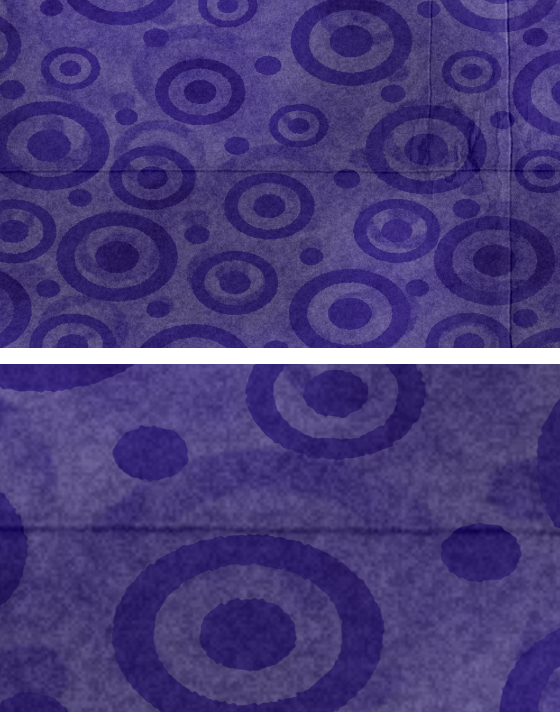
Top: the whole. Bottom: its middle third, enlarged.
Write a WebGL 2 fragment shader that draws this pattern.

```glsl
#version 300 es
precision highp float;
// Worn violet paper printed with scattered oval targets and dots, with folds.
#define CELL 0.342       // lattice spacing, in canvas heights
#define SQUASH 1.36      // width to height ratio of the ovals
#define TILT 0.33        // lattice rotation, in radians
#define HOLE 0.70        // inner edge of a ring, relative to its radius
#define BULLSEYE 0.36    // central dot, relative to the ring radius
#define DOT 0.105        // loose dot radius, in cells
#define GHOST 0.60       // strength of the faint underprint
#define GRAIN 0.095      // strength of the paper grain
#define SHADE 0.22       // strength of the broad light and dark areas
#define FOLD_X 0.908     // main vertical fold, share of the width
#define FOLD_Y 0.51      // horizontal fold, share of the height

uniform vec2 u_resolution;
out vec4 fragColor;

const vec3 PAPER_LOW  = vec3(0.280, 0.228, 0.492);
const vec3 PAPER_HIGH = vec3(0.355, 0.315, 0.530);
const vec3 INK        = vec3(0.200, 0.140, 0.455);
const vec3 INK_DEEP   = vec3(0.155, 0.095, 0.380);

float hash(vec2 p) {
  vec3 q = fract(p.xyx * 0.1031);
  q += dot(q, q.yzx + 33.33);
  return fract((q.x + q.y) * q.z);
}

vec2 hash2(vec2 p) { return vec2(hash(p), hash(p + 57.3)); }

float noise(vec2 p) {
  vec2 i = floor(p), f = fract(p);
  f = f * f * (3.0 - 2.0 * f);
  return mix(mix(hash(i), hash(i + vec2(1, 0)), f.x),
             mix(hash(i + vec2(0, 1)), hash(i + vec2(1, 1)), f.x), f.y);
}

float fbm(vec2 p) {
  float sum = 0.0, amp = 0.5;
  for (int i = 0; i < 5; i++) {
    sum += amp * noise(p);
    p = mat2(1.6, 1.2, -1.2, 1.6) * p + 7.1;
    amp *= 0.5;
  }
  return sum;
}

float disc(float d, float r, float soft) { return 1.0 - smoothstep(r - soft, r + soft, d); }

float target(float d, float r, float soft) {
  return disc(d, r, soft) - disc(d, r * HOLE, soft) + disc(d, r * BULLSEYE, soft);
}

// Big and small targets alternate in the cells; loose dots sit at the corners.
float print(vec2 p, float soft) {
  float c = cos(TILT), s = sin(TILT);
  vec2 q = mat2(c, s, -s, c) * (p * vec2(1.0, SQUASH)) / CELL;
  vec2 base = floor(q);
  float ink = 0.0;
  soft /= CELL;
  for (int y = -1; y <= 1; y++)
  for (int x = -1; x <= 1; x++) {
    vec2 id = base + vec2(x, y);
    float odd = mod(id.x + id.y, 2.0), pick = hash(id + 11.7);
    float r = odd < 0.5 ? (pick < 0.75 ? 0.51 : 0.38) : (pick < 0.65 ? 0.25 : 0.365);
    vec2 center = id + 0.5 + (hash2(id + 3.1) - 0.5) * (0.66 - r) * 0.6;
    vec2 dotCenter = id + (hash2(id + 23.9) - 0.5) * 0.14;
    float dotSize = DOT * (0.9 + 0.2 * hash(id + 41.3));
    ink = max(ink, target(length(q - center), r, soft));
    ink = max(ink, disc(length(q - dotCenter), dotSize, soft));
  }
  return ink;
}

float line(float d, float w) { return exp(-d * d / (w * w)); }

// A raised crease: a pale ridge beside a dark one.
float crease(float d, float w) { return 0.6 * line(d + w, w) - line(d - w, w); }

void main() {
  vec2 p = gl_FragCoord.xy / u_resolution.y;
  float aspect = u_resolution.x / u_resolution.y;
  float pixel = 1.0 / u_resolution.y;

  // Paper and ink tones
  float cloud = fbm(p * 5.0 + 4.0);
  float wear = fbm(p * 11.0 + 30.0);
  float broad = smoothstep(0.2, 0.8, noise(p * 2.3 + 12.4)) - 0.5;
  float fiber = fbm(p * vec2(70.0, 90.0)) - 0.48;
  float emboss = fbm(p * 45.0) - fbm(p * 45.0 + vec2(0.2, -0.2));
  float speck = noise(p * 310.0) + 0.6 * noise(p * 170.0 + 5.0) - 0.8;
  vec3 paper = mix(PAPER_LOW, PAPER_HIGH, smoothstep(0.30, 0.62, mix(cloud, wear, 0.45)));
  vec3 inkColor = mix(INK_DEEP, INK, smoothstep(0.30, 0.52, mix(cloud, wear, 0.3)));

  // Faint underprint, then the main print with slightly rough edges
  vec2 rough = (vec2(noise(p * 250.0), noise(p * 250.0 + 9.0)) - 0.5) * 0.003;
  float ghost = print(p * 0.95 + vec2(5.13, 3.27), 0.006) * smoothstep(0.34, 0.60, wear);
  float ink = print(p + rough + vec2(2.05, 1.4), max(0.8 * pixel, 0.001));
  float worn = smoothstep(0.55, 0.95, p.x / aspect) * smoothstep(0.35, 0.7, wear);
  vec3 color = mix(paper, INK, ghost * GHOST);
  color = mix(color, inkColor, ink * (1.0 - 0.3 * worn));

  // Folds and the wrinkles around their crossing
  float wobble = (fbm(vec2(p.y * 7.0, 2.0)) - 0.5) * 0.025;
  float side = p.x - FOLD_X * aspect - wobble;
  float level = p.y - FOLD_Y - (fbm(vec2(p.x * 6.0, 8.0)) - 0.5) * 0.012;
  float shortFold = p.x - 0.767 * aspect + wobble;
  float relief = 1.7 * crease(side, 0.003) * (0.5 + noise(vec2(p.y * 9.0, 5.0)));
  relief += 0.4 * line(side + 0.018, 0.014) - 0.4 * line(side - 0.016, 0.014);
  relief += 0.8 * crease(-level, 0.003) - 0.5 * line(level, 0.012);
  relief += 1.2 * crease(shortFold, 0.0025) * smoothstep(0.55, 0.72, p.y);
  vec2 knot = (p - vec2(0.85 * aspect, 0.57)) / vec2(0.24, 0.2);
  float ridge = fbm(p * vec2(15.0, 5.0) + 17.0) - 0.48;
  relief += crease(ridge, 0.025) * exp(-dot(knot, knot));

  color *= 1.0 + SHADE * broad;
  color += (fiber + emboss + speck * 0.9) * GRAIN * (1.0 - 0.35 * ink);
  color += relief * vec3(0.085, 0.085, 0.08);
  fragColor = vec4(clamp(color, 0.0, 1.0), 1.0);
}
```
